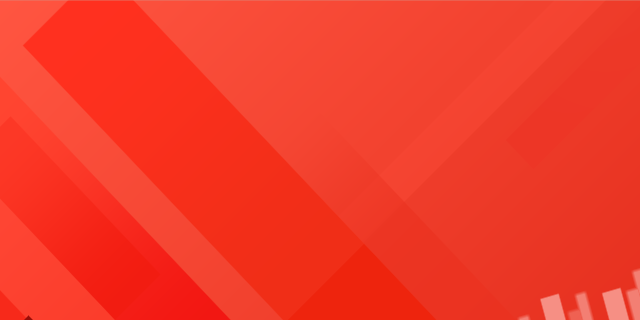
This background is drawn by a WebGL 2 fragment shader. Its source:

```glsl
#version 300 es
precision highp float;

uniform vec2 u_resolution;
out vec4 fragColor;

#define BASE_LIGHT vec3(1.00, 0.335, 0.255)
#define BASE_DARK  vec3(0.91, 0.200, 0.130)
#define BAND_TOP   vec3(1.00, 0.190, 0.120)
#define BAND_LOW   vec3(0.94, 0.180, 0.090)
#define DEEP_RED   vec3(0.93, 0.135, 0.045)
#define HOT_RED    vec3(0.95, 0.090, 0.070)
#define PALE_PINK  vec3(0.97, 0.600, 0.560)
#define BAND_SLOPE 1.055
#define BAR_TILT   0.27
#define BAR_COUNT  5

// Soft step that rises through edge over the given width
float rise(float v, float edge, float width) {
    return clamp((v - edge) / width + 0.5, 0.0, 1.0);
}

// Coverage of the strip lo < v < hi
float strip(float v, float lo, float hi, float width) {
    return rise(v, lo, width) * rise(hi, v, width);
}

// Leaning bar standing on the lower edge, with a sloped top
float leaningBar(vec2 p, float foot, float halfWidth, float height, float blur) {
    float side = p.x + BAR_TILT * p.y - foot;
    return strip(side, -halfWidth, halfWidth, blur)
         * rise(height + BAR_TILT * side, p.y, blur);
}

void main() {
    vec2 p = gl_FragCoord.xy / u_resolution.y;
    float aa = 1.2 / u_resolution.y;

    // across: distance over the falling bands; along: distance down the diagonal
    float across = dot(p, normalize(vec2(BAND_SLOPE, 1.0)));
    float along = (p.x - p.y) * 0.7071;

    // Diagonal base gradient
    float fall = clamp((along + 0.707) / 2.121, 0.0, 1.0);
    vec3 color = mix(BASE_LIGHT, BASE_DARK, fall);

    // Faint rising beam and the shade beneath it
    float rightSide = rise(across, 0.99, aa);
    color += 0.012 * rightSide * strip(along, 0.518, 0.632, aa);
    color -= vec3(0.008, 0.012, 0.010) * rightSide * rise(along, 0.632, aa);

    // Shaded bar at the upper right
    float upperBar = strip(along, 0.720, 0.846, aa) * rise(across, 1.534, aa);
    color = mix(color, vec3(0.93, 0.21, 0.15),
                upperBar * (1.0 - 0.6 * smoothstep(1.55, 2.1, across)));

    // Veil to the right of the main band, fading in downward
    float veil = strip(across, 0.99, 1.171, aa) * smoothstep(0.2, 0.75, along);
    color = mix(color, vec3(0.92, 0.19, 0.12), 0.65 * veil);

    // Main band with its deeper lower part
    float mainBand = strip(across, 0.642, 0.99, aa) * rise(along, -0.556, aa);
    vec3 bandColor = mix(BAND_TOP, BAND_LOW, smoothstep(-0.5, 0.65, along));
    bandColor = mix(bandColor, DEEP_RED, 0.85 * rise(along, 0.636, aa));
    color = mix(color, bandColor, mainBand);

    // Lower left field, redder toward the bottom
    float field = rise(0.523, across, aa);
    float heat = smoothstep(-0.5, 0.5, along);
    color = mix(color, mix(vec3(1.0, 0.27, 0.19), HOT_RED, heat),
                field * rise(across, 0.261, aa));
    color = mix(color, mix(vec3(1.0, 0.28, 0.21), vec3(0.98, 0.23, 0.16), heat),
                rise(0.261, across, aa));

    // Inset bar inside the field
    float insetBar = strip(across, 0.261, 0.462, aa) * strip(along, -0.427, 0.254, aa);
    vec3 insetColor = mix(vec3(0.99, 0.22, 0.15), vec3(0.95, 0.11, 0.065),
                          smoothstep(-0.42, 0.25, along));
    color = mix(color, insetColor, insetBar);

    // Corner wedge and its small dark tip
    color = mix(color, vec3(0.97, 0.16, 0.10), rise(0.064, across, aa));
    float tip = abs(p.x - 0.089) + p.y;
    color = mix(color, vec3(0.60, 0.05, 0.03), rise(0.014, tip, aa));

    // Pale bars, alternately narrow and wide, rising to the right
    float glow = 0.0;
    for (int i = 0; i < BAR_COUNT; i++) {
        float k = float(i);
        float wide = mod(k, 2.0);
        float bend = 0.5 * k - 1.0;
        float height = 0.083 + 0.073 * bend * bend * bend;
        float bar = leaningBar(p, 1.638 + 0.099 * k, mix(0.017, 0.031, wide),
                               height, mix(0.011, 0.005, wide));
        glow = max(glow, bar * mix(0.75, 0.9, wide));
    }
    // Fainter short bars between them
    for (int j = 0; j < 2; j++) {
        float k = float(j);
        float bar = leaningBar(p, 1.802 + 0.2 * k, 0.021, 0.03 + 0.065 * k, 0.011);
        glow = max(glow, bar * (0.45 + 0.3 * k));
    }
    color = mix(color, PALE_PINK, glow);

    // Thin pale rim along the top
    color = mix(color, vec3(0.85, 0.55, 0.50), 0.6 * rise(p.y, 0.998, aa));

    fragColor = vec4(color, 1.0);
}
```
